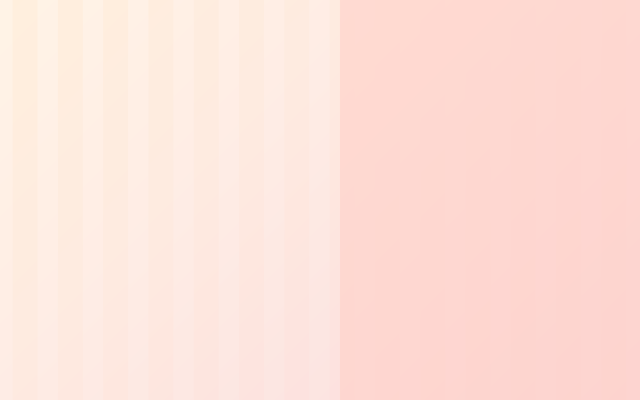
A Shadertoy shader for this background:

```glsl
// Two pastel panels, cream and pink, with diagonal gradients and faint vertical stripes.

// Layout, as fractions of the canvas width
const float SPLIT_X       = 0.5312;
const float STRIPE_START  = 0.0586;
const float STRIPE_PERIOD = 0.07077;
const float STRIPE_WIDTH  = 0.0318;

// Gradient stops run from the top left to the bottom right of each panel
const vec3 CREAM_START = vec3(1.000, 0.938, 0.868);
const vec3 CREAM_MID   = vec3(0.996, 0.920, 0.878);
const vec3 CREAM_END   = vec3(0.992, 0.882, 0.873);

const vec3 IVORY_START = vec3(1.000, 0.955, 0.902);
const vec3 IVORY_MID   = vec3(0.998, 0.928, 0.898);
const vec3 IVORY_END   = vec3(0.986, 0.894, 0.882);

const vec3 PINK_START  = vec3(1.000, 0.857, 0.822);
const vec3 PINK_MID    = vec3(0.996, 0.843, 0.816);
const vec3 PINK_END    = vec3(0.992, 0.828, 0.808);

const vec3 PINK_STRIPE_TINT = vec3(0.000, 0.003, 0.007);

vec3 threeStops(vec3 start, vec3 middle, vec3 end, float t) {
    vec3 firstHalf = mix(start, middle, clamp(2.0 * t, 0.0, 1.0));
    return mix(firstHalf, end, clamp(2.0 * t - 1.0, 0.0, 1.0));
}

// Progress along the 45 degree diagonal of a panel; size is in canvas heights
float diagonal(vec2 fromTopLeft, vec2 size) {
    return clamp((fromTopLeft.x + fromTopLeft.y) / (size.x + size.y), 0.0, 1.0);
}

// Coverage of the repeated vertical bands, with soft edges
float stripeMask(float x, float blur) {
    float center = STRIPE_START + 0.5 * STRIPE_WIDTH;
    float cell = fract((x - center) / STRIPE_PERIOD + 0.5) - 0.5;
    float edgeDistance = abs(cell) * STRIPE_PERIOD - 0.5 * STRIPE_WIDTH;
    return 1.0 - smoothstep(-blur, blur, edgeDistance);
}

void mainImage(out vec4 fragColor, in vec2 fragCoord) {
    vec2 uv = fragCoord / iResolution.xy;
    float aspect = iResolution.x / iResolution.y;
    float blur = 0.6 / iResolution.x;
    float stripe = stripeMask(uv.x, blur);

    // Left panel: ivory bands over cream
    vec2 fromTopLeft = vec2(uv.x * aspect, 1.0 - uv.y);
    float leftT = diagonal(fromTopLeft, vec2(SPLIT_X * aspect, 1.0));
    vec3 cream = threeStops(CREAM_START, CREAM_MID, CREAM_END, leftT);
    vec3 ivory = threeStops(IVORY_START, IVORY_MID, IVORY_END, leftT);
    vec3 leftPanel = mix(cream, ivory, stripe);

    // Right panel: bands that show more toward the lower right
    vec2 rightOffset = fromTopLeft - vec2(SPLIT_X * aspect, 0.0);
    float rightT = diagonal(rightOffset, vec2((1.0 - SPLIT_X) * aspect, 1.0));
    vec3 rightPanel = threeStops(PINK_START, PINK_MID, PINK_END, rightT);
    rightPanel += PINK_STRIPE_TINT * stripe * rightT;

    // Join the panels at the crisp vertical edge
    float rightSide = smoothstep(-blur, blur, uv.x - SPLIT_X);
    fragColor = vec4(mix(leftPanel, rightPanel, rightSide), 1.0);
}
```
